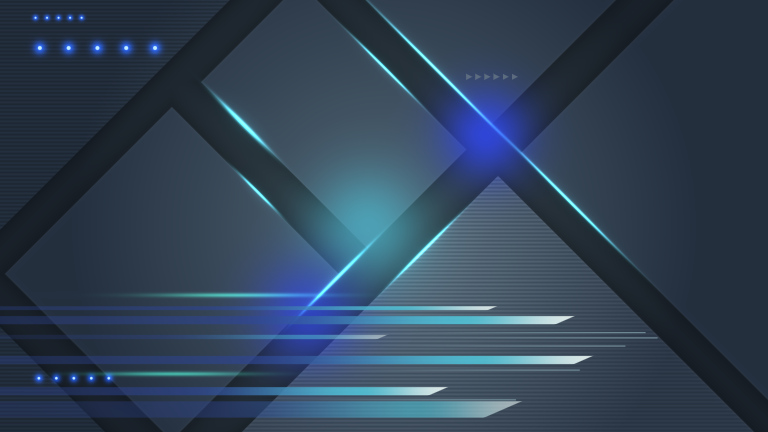
Reproduce this background procedurally as a WebGL 1 fragment shader.

```glsl
precision highp float;
// Dark diagonal panels with neon edges, soft glows and horizontal light streaks.
uniform vec2 u_resolution;

const float FAR = 99.0;
const vec3 PANEL_LIT = vec3(0.32, 0.40, 0.46);
const vec3 PANEL_DIM = vec3(0.14, 0.185, 0.245);
const vec3 CHANNEL_LIT = vec3(0.21, 0.27, 0.30);
const vec3 CHANNEL_DIM = vec3(0.10, 0.13, 0.165);
const vec3 CYAN = vec3(0.22, 0.86, 0.95);
const vec3 TEAL = vec3(0.30, 0.69, 0.77);
const vec3 BLUE = vec3(0.19, 0.28, 0.92);
const vec3 GREEN = vec3(0.16, 0.75, 0.58);
const vec2 FALLING = vec2(0.7071, 0.7071);
const vec2 RISING = vec2(0.7071, -0.7071);

// Coverage of a shape from its signed distance
float fill(float d, float aa) {
  return 1.0 - smoothstep(-0.5 * aa, 0.5 * aa, d);
}

// Distance to a box in the diagonal axes (x + y, x - y)
float panel(vec2 diag, vec2 low, vec2 high) {
  vec2 d = max(low - diag, diag - high);
  return max(d.x, d.y) * 0.7071;
}

float glow(vec2 p, vec2 center, float radius) {
  vec2 q = (p - center) / radius;
  return exp(-dot(q, q));
}

// Neon flare tapering along a direction
vec3 flare(vec2 p, vec2 center, vec2 dir, float reach, float width) {
  vec2 q = p - center;
  float along = dot(q, dir) / reach;
  float across = abs(q.x * dir.y - q.y * dir.x) / width;
  float core = exp(-across * across);
  float halo = 0.22 * exp(-across * 0.4);
  return exp(-along * along) * (CYAN * (core + halo) + 0.15 * core);
}

// Bar with a slanted tip, running from blue through cyan to white
vec3 streak(vec3 col, vec2 p, float y, float halfHeight, float tip, float strength, float aa) {
  float dy = p.y - y;
  float slant = 2.3 * (dy + halfHeight);
  float mask = fill(abs(dy) - halfHeight, aa) * fill((p.x + slant - tip) * 0.4, aa);
  float t = clamp(p.x / tip, 0.0, 1.0);
  vec3 tint = mix(vec3(0.18, 0.27, 0.58), vec3(0.32, 0.76, 0.84), smoothstep(0.4, 0.82, t));
  tint = mix(tint, vec3(0.92, 0.97, 0.96), smoothstep(0.8, 1.0, t));
  return mix(col, tint, mask * strength * mix(0.4, 1.0, smoothstep(0.0, 0.8, t)));
}

// Hairline that brightens towards its right end
float hairline(vec2 p, float y, float tip, float aa) {
  float row = fill(abs(p.y - y) - 0.011, aa);
  return row * fill(p.x - tip, aa) * smoothstep(tip - 6.0, tip, p.x);
}

// Five evenly spaced glowing dots
vec3 dotRow(vec3 col, vec2 p, vec2 start, float gap, float radius, float aa) {
  vec2 q = p - start;
  q.x -= gap * clamp(floor(q.x / gap + 0.5), 0.0, 4.0);
  float d = length(q);
  col += vec3(0.05, 0.25, 0.8) * exp(-d * d / (radius * radius * 3.0));
  return mix(col, vec3(0.75, 0.93, 1.0), fill(d - radius * 0.55, aa));
}

// Six small triangles pointing right
float arrowRow(vec2 p, vec2 start, float gap, float size, float aa) {
  vec2 q = p - start;
  q.x -= gap * clamp(floor(q.x / gap), 0.0, 5.0);
  return fill(max(-q.x, abs(q.y) + 0.5 * (q.x - size)), aa);
}

void main() {
  // Canvas is 16 by 9 units, with y measured downwards
  vec2 p = gl_FragCoord.xy / u_resolution * vec2(16.0, 9.0);
  p.y = 9.0 - p.y;
  float aa = 13.5 / u_resolution.y;
  vec2 diag = vec2(p.x + p.y, p.x - p.y);
  float light = 1.0 - clamp(length(p - vec2(8.0, 4.7)) / 6.5, 0.0, 1.0);

  // Plain and ruled panels
  float plain = panel(diag, vec2(5.90, 2.48), vec2(12.83, 6.60));
  plain = min(plain, panel(diag, vec2(5.81, -5.60), vec2(12.75, 1.35)));
  plain = min(plain, panel(diag, vec2(-FAR, 7.62), vec2(12.83, FAR)));
  plain = min(plain, panel(diag, vec2(14.04, 7.67), vec2(FAR, FAR)));
  float peak = panel(diag, vec2(14.04, -FAR), vec2(FAR, 6.71));
  float corners = min(panel(diag, vec2(-FAR), vec2(4.79, FAR)),
                      panel(diag, vec2(-FAR), vec2(12.75, -6.81)));
  float nearest = min(plain, min(peak, corners));

  // Channels, shaded beside the panels
  vec3 col = mix(CHANNEL_DIM, CHANNEL_LIT, light);
  col *= 1.0 - 0.24 * exp(-max(nearest, 0.0) * 6.0);
  vec3 surface = mix(PANEL_DIM, PANEL_LIT, light);
  float rule = 0.5 + 0.5 * cos(p.y * 6.2832 / 0.079);
  col = mix(col, surface, fill(plain, aa));
  col = mix(col, surface + 0.015 + 0.075 * rule * (0.4 + light), fill(peak, aa));
  col = mix(col, surface * (0.82 + 0.18 * rule), fill(corners, aa));
  col += 0.025 * exp(-abs(min(plain, peak)) * 40.0);

  // Broad glows
  col = mix(col, TEAL, 0.8 * glow(p, vec2(7.65, 4.75), 1.15));
  col = mix(col, BLUE, 0.88 * glow(p, vec2(10.12, 2.8), 0.92));
  col = mix(col, BLUE, 0.72 * glow(p, vec2(6.42, 6.55), 1.05));

  // Neon edges
  col += flare(p, vec2(5.07, 2.59), FALLING, 0.65, 0.045);
  col += flare(p, vec2(5.37, 4.00), FALLING, 0.48, 0.025);
  col += flare(p, vec2(8.02, 1.42), FALLING, 0.75, 0.025);
  col += flare(p, vec2(9.10, 1.46), FALLING, 1.35, 0.028);
  col += flare(p, vec2(11.85, 4.18), FALLING, 1.25, 0.028);
  col += flare(p, vec2(6.99, 5.82), RISING, 0.75, 0.032);
  col += flare(p, vec2(8.84, 5.20), RISING, 0.75, 0.028);

  // Light streaks
  col = streak(col, p, 6.42, 0.04, 10.35, 0.85, aa);
  col = streak(col, p, 6.67, 0.085, 11.97, 0.9, aa);
  col = streak(col, p, 7.02, 0.045, 8.07, 0.5, aa);
  col = streak(col, p, 7.50, 0.085, 12.35, 0.9, aa);
  col = streak(col, p, 8.15, 0.085, 9.33, 0.9, aa);
  col = streak(col, p, 8.53, 0.17, 10.87, 0.6, aa);
  float lines = hairline(p, 6.93, 13.45, aa) + hairline(p, 7.04, 13.70, aa)
              + hairline(p, 7.21, 13.03, aa) + hairline(p, 7.71, 12.08, aa)
              + hairline(p, 8.33, 10.75, aa);
  col = mix(col, vec3(0.65, 0.80, 0.84), 0.6 * min(lines, 1.0));
  col += GREEN * 0.65 * glow((p - vec2(4.9, 6.15)) / vec2(1.6, 0.045), vec2(0.0), 1.0);
  col += GREEN * 0.65 * glow((p - vec2(3.6, 7.79)) / vec2(1.5, 0.045), vec2(0.0), 1.0);

  // Small ornaments
  col = dotRow(col, p, vec2(0.74, 0.37), 0.24, 0.035, aa);
  col = dotRow(col, p, vec2(0.83, 1.0), 0.6, 0.075, aa);
  col = dotRow(col, p, vec2(0.81, 7.88), 0.364, 0.05, aa);
  col = mix(col, vec3(0.40, 0.46, 0.52), 0.8 * arrowRow(p, vec2(9.71, 1.6), 0.19, 0.13, aa));

  gl_FragColor = vec4(clamp(col, 0.0, 1.0), 1.0);
}
```
